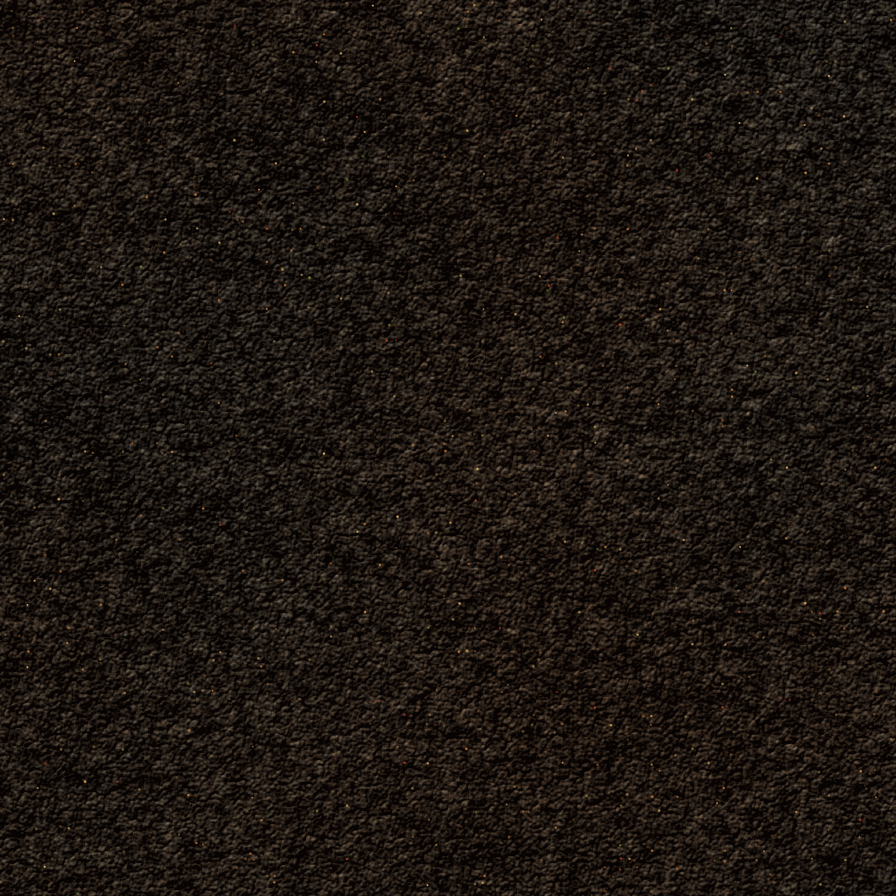
Reproduce this texture procedurally as a WebGL 1 fragment shader.

```glsl
precision highp float;
// Dark, crumbly soil lit from above: a height field of rounded clods, grains
// and gradient noise is shaded by its slope and depth, then scattered with
// larger lumps and tiny golden mineral specks.

uniform vec2 u_resolution;

#define CLOD_SCALE 106.0
#define GRAIN_SCALE 186.0
#define GRIT_SCALE 245.0
#define LUMP_SCALE 30.0
#define SPECK_SCALE 112.0
#define SPECK_SHARE 0.075
#define MEAN_HEIGHT 1.07
#define SLOPE_CONTRAST 2.8
#define DEPTH_CONTRAST 1.8
#define SOIL_MID vec3(0.113, 0.086, 0.065)
#define SOIL_RANGE vec3(0.068, 0.062, 0.052)
#define SOIL_SHADOW vec3(0.022, 0.013, 0.009)

const vec2 LIGHT = vec2(-0.42, 0.907);

vec3 hash3(vec2 cell) {
  vec3 q = fract(cell.xyx * vec3(0.1031, 0.1030, 0.0973));
  q += dot(q, q.yxz + 33.33);
  return fract((q.xxy + q.yzz) * q.zyx);
}

vec2 gradientAt(vec2 cell) {
  float angle = 6.2832 * hash3(cell + 71.0).x;
  return vec2(cos(angle), sin(angle));
}

// Gradient noise, about -0.7 to 0.7
float noise(vec2 p) {
  vec2 i = floor(p), f = p - i;
  vec2 w = f * f * f * (f * (f * 6.0 - 15.0) + 10.0);
  vec2 e = vec2(1.0, 0.0);
  float low = mix(dot(gradientAt(i), f), dot(gradientAt(i + e), f - e), w.x);
  float high = mix(dot(gradientAt(i + e.yx), f - e.yx),
                   dot(gradientAt(i + e.xx), f - e.xx), w.x);
  return mix(low, high, w.y);
}

// Highest of the scattered round domes; squared radii run from small to large
float domes(vec2 p, float small, float large) {
  vec2 cell = floor(p);
  float top = 0.0;
  for (int y = -1; y <= 1; y++) {
    for (int x = -1; x <= 1; x++) {
      vec2 c = cell + vec2(float(x), float(y));
      vec3 r = hash3(c);
      vec2 d = p - c - r.xy;
      top = max(top, mix(small, large, r.z) - dot(d, d));
    }
  }
  return top;
}

vec2 warp(vec2 p) {
  return p + 0.004 * vec2(noise(p * 65.0), noise(p * 65.0 + 37.0));
}

float soilHeight(vec2 p) {
  vec2 q = warp(p);
  return 0.95 * domes(q * CLOD_SCALE + 11.0, 0.4, 1.0)
       + 0.95 * domes(q * GRAIN_SCALE + 53.0, 0.4, 1.0)
       + 0.75 * noise(p * GRIT_SCALE)
       + 0.5 * noise(p * 35.0 + 19.0);
}

// Sparse larger lumps; most cells have a negative radius and stay empty
float lumpHeight(vec2 p) {
  vec2 q = warp(p) + 0.006 * vec2(noise(p * 40.0 + 5.0), noise(p * 40.0 + 91.0));
  return 9.0 * domes(q * LUMP_SCALE + 29.0, -0.5, 0.2);
}

// Coloured glint in rgb, coverage in a
vec4 speck(vec2 p) {
  vec2 q = p * SPECK_SCALE, cell = floor(q);
  vec3 r = hash3(cell + 131.0), s = hash3(cell + 307.0);
  float d = length(q - cell - 0.28 - 0.44 * r.xy);
  float spot = 1.0 - smoothstep(0.04, mix(0.19, 0.28, s.z), d);
  vec3 glint = mix(vec3(0.74, 0.40, 0.16), vec3(0.84, 0.72, 0.42), s.x);
  glint = mix(glint, vec3(0.44, 0.54, 0.18), step(0.92, s.x));
  glint = mix(glint, vec3(0.70, 0.26, 0.14), step(s.x, 0.08));
  return vec4(glint, spot * step(r.z, SPECK_SHARE) * mix(0.25, 1.0, s.y * s.y));
}

void main() {
  vec2 p = gl_FragCoord.xy / u_resolution.y;

  // Fine relief: lit upper slopes and dark crevices
  float height = soilHeight(p);
  float slope = height - soilHeight(p + 0.0016 * LIGHT);
  float tone = SLOPE_CONTRAST * slope + DEPTH_CONTRAST * (height - MEAN_HEIGHT);

  // Lumps, more frequent towards the right
  float lumpiness = smoothstep(0.2, 1.0, p.x + 0.7 * noise(p * 4.0 + 8.0));
  float lump = lumpHeight(p);
  float lumpSlope = lump - lumpHeight(p + 0.006 * LIGHT);
  tone += mix(0.25, 1.1, lumpiness) * (lumpSlope + 0.15 * lump);

  // Slow drift of brightness, then brighter lit crests
  tone += 0.4 * noise(p * 3.0 + 2.0) + 0.45 * noise(p * 14.0 + 6.0);
  float crest = max(tone, 0.0);
  tone += 0.1 * crest * crest;

  // Brown against grey
  float warmth = noise(p * 2.5 + 44.0) + 0.9 * noise(p * 95.0 + 63.0)
               + 0.3 * (0.5 - p.y);
  vec3 color = max(SOIL_MID + SOIL_RANGE * tone, SOIL_SHADOW);
  color *= 1.0 + warmth * vec3(0.10, -0.02, -0.12);

  vec4 glint = speck(p);
  gl_FragColor = vec4(mix(color, glint.rgb, glint.a), 1.0);
}
```
